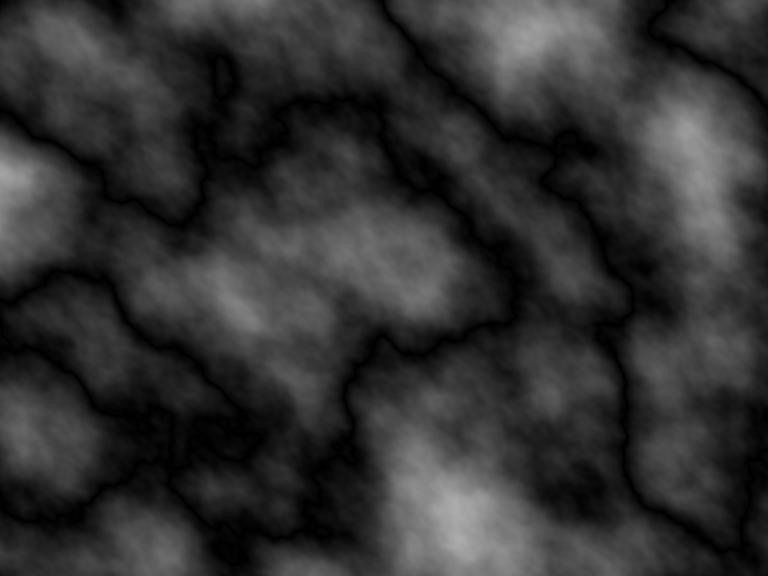
Write a Shadertoy shader that draws this texture.

```glsl
// Dark smoky turbulence: soft grey clouds split by thin, ragged black creases.

// Random unit vector for one lattice corner
vec2 cornerGradient(vec2 cell) {
    float angle = 6.2832 * fract(sin(dot(cell, vec2(127.1, 311.7))) * 43758.5);
    return vec2(cos(angle), sin(angle));
}

// Signed gradient noise, smooth to the second derivative
float gradientNoise(vec2 p) {
    vec2 cell = floor(p);
    vec2 f = fract(p);
    vec2 fade = f * f * f * (f * (f * 6.0 - 15.0) + 10.0);
    vec2 right = vec2(1.0, 0.0);
    vec2 up = vec2(0.0, 1.0);
    float bottom = mix(dot(cornerGradient(cell), f),
                       dot(cornerGradient(cell + right), f - right), fade.x);
    float top = mix(dot(cornerGradient(cell + up), f - up),
                    dot(cornerGradient(cell + 1.0), f - 1.0), fade.x);
    return mix(bottom, top, fade.y);
}

// Octaves of halving size and falling strength, each turned off the last one's grid
float cloudField(vec2 p) {
    mat2 turnAndDouble = 2.0 * mat2(0.8, 0.6, -0.6, 0.8);
    float sum = 0.0;
    float strength = 1.0;
    for (int octave = 0; octave < 6; octave++) {
        sum += strength * gradientNoise(p);
        p = turnAndDouble * p + vec2(7.3, 3.9);
        strength *= 0.49;
    }
    return sum;
}

void mainImage(out vec4 fragColor, in vec2 fragCoord) {
    vec2 uv = fragCoord / iResolution.y;

    // Clouds run longer toward the lower right
    vec2 along = vec2(0.74, -0.67);
    vec2 across = vec2(0.67, 0.74);
    vec2 p = vec2(dot(uv, along) * 2.1, dot(uv, across) * 2.8) + vec2(11.4, 5.7);

    // Folding the signed field at zero makes the black creases
    float grey = 0.83 * abs(cloudField(p));
    fragColor = vec4(vec3(min(grey, 1.0)), 1.0);
}
```
